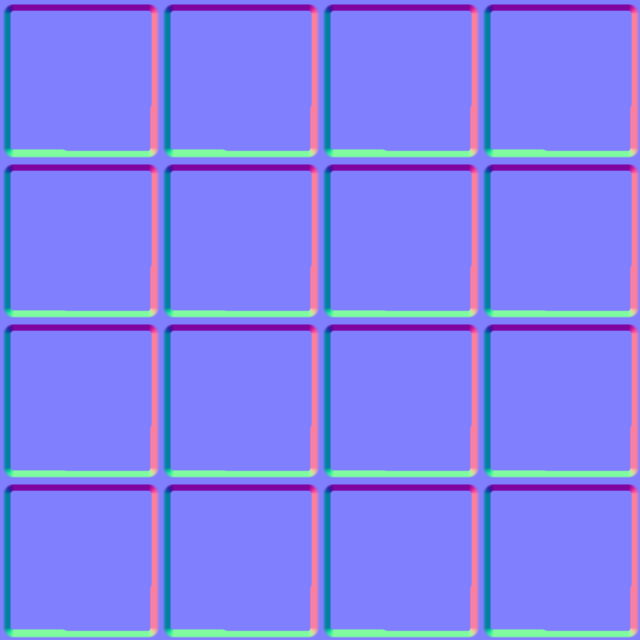
This texture map is drawn by a Shadertoy shader. Its source:

```glsl
const vec3 FLAT_NORMAL = vec3(0.0, 0.0, 1.0);

// Rounded box: xy is the outward direction near the rim, z the depth below the edge
vec3 tileRim(vec2 p, vec2 halfSize, float radius) {
    vec2 q = max(abs(p) - halfSize + radius, 0.0);
    float len = length(q);
    return vec3(sign(p) * q / max(len, 1e-4), radius - len);
}

// Extra bevel width along part of the right and bottom sides
float wornLip(vec2 p, vec2 outward, float row) {
    float right = max(outward.x, 0.0) * (1.0 - smoothstep(-0.18, -0.14, p.y));
    float bottom = max(-outward.y, 0.0) * (1.0 - smoothstep(-0.12, -0.08, p.x));
    float bottomWear = abs(row - 1.5) > 1.0 ? 0.009 : 0.003;
    return 0.008 * right + bottomWear * bottom;
}

void mainImage(out vec4 fragColor, in vec2 fragCoord) {
    // Four by four tiles, with the grid slightly off centre
    vec2 grid = fragCoord / iResolution.xy * 4.0 - vec2(0.007, -0.005);
    vec2 p = fract(grid) - 0.5;
    float row = mod(floor(grid.y), 4.0);
    float edge = max(0.006, 3.0 / iResolution.y);

    vec3 rim = tileRim(p, vec2(0.48, 0.477), 0.06);
    vec2 outward = rim.xy;
    float depth = rim.z;

    // Bevel band: softer outer fade on the vertical sides, crisp inner edge
    float fade = max(edge, mix(0.007, 0.015, abs(outward.x)));
    float width = 0.039 + wornLip(p, outward, row);
    float bevel = smoothstep(-fade, fade, depth)
                * (1.0 - smoothstep(width - edge, width + edge, depth));

    // Steep outward slope, encoded with the green axis pointing down
    vec3 slope = vec3(outward.x, -outward.y, 0.25) * vec3(0.97, 0.97, 1.0);
    vec3 normal = mix(FLAT_NORMAL, slope, bevel);
    fragColor = vec4(normal * 0.5 + 0.5, 1.0);
}
```
